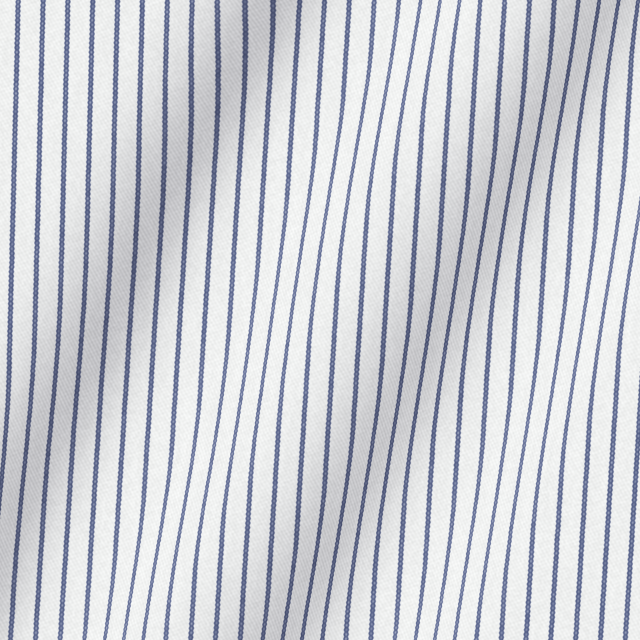
Give the GLSL for this texture, as a WebGL 1 fragment shader.

```glsl
precision highp float;
// White twill shirting with thin blue beaded pinstripes, draped in soft diagonal folds.

uniform vec2 u_resolution;

const float TAU = 6.2831853;

float hash(vec2 p) {
  vec3 q = fract(vec3(p.xyx) * 0.1031);
  q += dot(q, q.yzx + 33.33);
  return fract((q.x + q.y) * q.z);
}

float noise(vec2 p) {
  vec2 i = floor(p), f = fract(p);
  f = f * f * (3.0 - 2.0 * f);
  return mix(mix(hash(i), hash(i + vec2(1.0, 0.0)), f.x),
             mix(hash(i + vec2(0.0, 1.0)), hash(i + vec2(1.0, 1.0)), f.x), f.y);
}

// Smooth rise across a fold centred at c
float rise(float s, float c) {
  return smoothstep(c - 0.075, c + 0.075, s);
}

// Soft bump, steeper on its right side
float shadow(float s, float c) {
  float d = s - c;
  float w = d < 0.0 ? 0.105 : 0.075;
  return exp(-d * d / (w * w));
}

void main() {
  vec2 p = gl_FragCoord.xy / u_resolution.y;
  float pixel = 1.0 / u_resolution.y;
  float depth = 1.0 - p.y;

  // Coordinate across the diagonal folds, with a slight waver
  float s = p.x + 0.5 * depth + 0.025 * (noise(p * 3.0) - 0.5);

  // Cloth coordinates: each fold gathers the stripes sideways
  float gather = mix(-0.013, 0.026, depth) * rise(s, 0.39)
               + 0.029 * (rise(s, 0.685) + rise(s, 0.96) + rise(s, 1.18));
  vec2 cloth = vec2(p.x + 0.025 * depth + gather, depth);

  // Fold shading
  float shade = shadow(s, 0.425) + 0.9 * shadow(s, 0.945);
  float light = exp(-pow((s - 0.68) / 0.09, 2.0)) + exp(-pow((s - 1.18) / 0.08, 2.0));
  vec3 color = mix(vec3(0.935, 0.94, 0.937), vec3(0.745, 0.745, 0.76), 0.9 * shade);
  color += 0.012 * light;

  // Twill ribs and thread grain, clearer in the shaded cloth
  float rib = sin(TAU * (cloth.x * 165.0 - cloth.y * 105.0));
  float pick = sin(TAU * (cloth.x * 60.0 + cloth.y * 170.0));
  float grain = noise(cloth * vec2(300.0, 260.0)) - 0.5;
  color += (0.010 + 0.012 * shade) * rib + 0.007 * pick + 0.035 * grain;
  color += 0.012 * (noise(cloth * vec2(90.0, 14.0)) - 0.5);

  // Pinstripes: a chain of beads with a pale thread showing in each
  float lane = (cloth.x - 0.0286) / 0.0388 + 0.5;
  float across = (fract(lane) - 0.5) * 0.0388;
  float bead = cloth.y * 140.0 + hash(vec2(floor(lane), 7.0));
  float swell = cos(TAU * bead);
  across += 0.0005 * (noise(vec2(floor(lane) * 9.0, bead * 0.6)) - 0.5);
  float halfWidth = 0.0037 + 0.0005 * swell - 0.0004 * light;
  float stripe = 1.0 - smoothstep(-pixel, pixel, abs(across) - halfWidth);

  vec2 eye = vec2(across / 0.0017, (fract(bead + 0.5) - 0.5) / 0.32);
  float hole = exp(-dot(eye, eye)) * mix(0.35, 0.75, hash(vec2(floor(bead + 0.5), floor(lane))));
  vec3 ink = mix(vec3(0.30, 0.345, 0.51), vec3(0.25, 0.28, 0.41), min(shade, 1.0));
  ink = mix(ink + 0.06 * light, vec3(0.70, 0.73, 0.81), hole * (1.0 - 0.5 * min(shade, 1.0)));
  ink += 0.06 * grain;

  gl_FragColor = vec4(mix(color, ink, 0.95 * stripe), 1.0);
}
```
